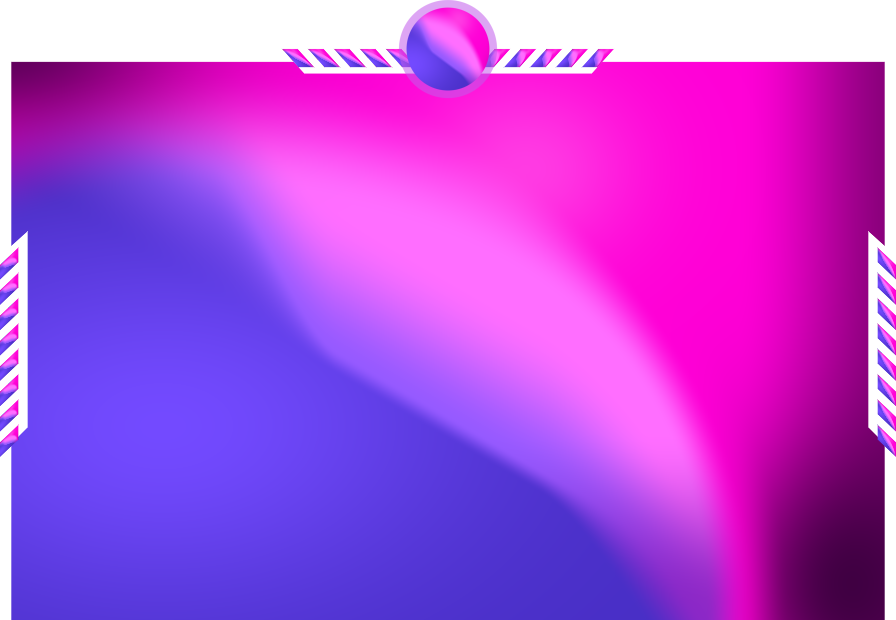
Write a Shadertoy shader that draws this background.

```glsl
// Draws a blurred violet and magenta panel with striped side tabs, a striped top bar and a round badge.

const float CANVAS_HEIGHT = 5.31;
const float CENTER_X = 3.84;

const vec3 WHITE = vec3(1.0);
const vec3 DEEP_BLUE = vec3(0.28, 0.18, 0.77);
const vec3 BRIGHT_BLUE = vec3(0.45, 0.29, 1.0);
const vec3 VIOLET = vec3(0.58, 0.35, 1.0);
const vec3 PINK = vec3(1.0, 0.43, 1.0);
const vec3 MAGENTA = vec3(1.0, 0.0, 0.84);
const vec3 ROSE = vec3(1.0, 0.23, 0.89);
const vec3 DUSK = vec3(0.52, 0.12, 0.74);
const vec3 DARK_PLUM = vec3(0.25, 0.0, 0.26);
const vec3 RING = vec3(0.76, 0.36, 0.92);

// Soft elliptical spot, 1 at its center
float blob(vec2 p, vec2 center, vec2 radius) {
    vec2 q = (p - center) / radius;
    return exp(-dot(q, q));
}

// Antialiased coverage of a signed distance, positive inside
float cover(float dist, float px) {
    return smoothstep(-0.7 * px, 0.7 * px, dist);
}

// Distance to the inside of the interval lo..hi
float between(float v, float lo, float hi) {
    return min(v - lo, hi - v);
}

// Distance to stripes that fill a share of each period
float stripes(float v, float period, float share) {
    float fromMiddle = abs(fract(v / period - 0.5 * share + 0.5) - 0.5);
    return (0.5 * share - fromMiddle) * period;
}

// Blurred colour field; y runs downward
vec3 colourField(vec2 p) {
    // Blue body
    vec3 col = mix(DEEP_BLUE, BRIGHT_BLUE, blob(p, vec2(1.4, 3.65), vec2(2.6, 1.6)));

    // Violet to pink band above a slanted edge
    float bend = max(p.x - 4.6, 0.0);
    float leftSide = 1.0 - smoothstep(1.8, 2.9, p.x);
    float edgeY = 3.0 + 0.58 * (p.x - 2.7) + 0.4 * bend * bend - 0.55 * leftSide;
    float rise = edgeY - p.y;
    float soft = 0.1 + 0.5 * leftSide + 0.3 * smoothstep(4.6, 5.8, p.x);
    vec3 glow = mix(VIOLET, PINK, smoothstep(0.0, 1.3, rise));
    glow = mix(glow, DUSK, 0.85 * smoothstep(3.7, 5.2, p.y));
    col = mix(col, glow, smoothstep(-soft, soft, rise));

    // Magenta outside a large arc
    float arc = (length((p - vec2(1.8, 5.2)) / vec2(4.45, 4.15)) - 1.0) * 4.3;
    float arcSoft = mix(0.55, 0.2, smoothstep(2.8, 6.0, p.x));
    vec3 outer = mix(MAGENTA, ROSE, blob(p, vec2(4.5, 1.45), vec2(0.95, 0.8)));
    col = mix(col, outer, smoothstep(-arcSoft, arcSoft, arc));

    // Dark corners and right side
    float shade = 0.85 * blob(p, vec2(0.0, 0.4), vec2(1.6, 0.8));
    shade = max(shade, 0.65 * smoothstep(6.3, 7.8, p.x));
    float corner = blob(p, vec2(7.3, 5.0), vec2(1.0, 1.25));
    corner *= smoothstep(-0.1, 0.5, arc);
    return mix(col, DARK_PLUM, 1.0 - (1.0 - shade) * (1.0 - corner));
}

// Small copy of the field, from a local position in -1..1
vec3 miniField(vec2 local) {
    return colourField(vec2(CENTER_X, 2.9) + local * vec2(2.7, 2.1));
}

// Striped tabs at both sides; a is the distance from the nearer side
vec3 drawSideTabs(vec3 col, vec2 p, float a, float px) {
    float inset = 0.24 - a;
    float tab = min(inset, between(p.y, 1.98 + 0.9 * inset, 3.66 + inset));
    col = mix(col, WHITE, cover(tab, px));
    float v = p.y - 2.12 - 0.95 * (0.16 - a);
    float bars = min(stripes(v, 0.217, 0.58), between(v, 0.0, 1.72));
    bars = min(bars, 0.16 - a);
    float along = fract(v / 0.217) / 0.58;
    float side = sign(p.x - CENTER_X);
    vec2 local = vec2(side * (0.08 - a) / 0.08, 2.0 * along - 1.0);
    return mix(col, miniField(local), cover(bars, px));
}

// Bar with slanted stripes, mirrored about the middle
vec3 drawTopBar(vec3 col, vec2 p, float px) {
    float u = 1.42 - abs(p.x - CENTER_X) - 0.9 * (p.y - 0.42);
    float bar = min(u, between(p.y, 0.42, 0.63));
    col = mix(col, WHITE, cover(bar, px));
    float bars = min(stripes(u, 0.222, 0.6), between(p.y, 0.42, 0.575));
    bars = min(bars, u);
    float across = 2.0 * fract(u / 0.222) / 0.6 - 1.0;
    vec2 local = vec2(across * sign(CENTER_X - p.x), (p.y - 0.5) / 0.08);
    return mix(col, miniField(local), cover(bars, px));
}

// Round badge with a translucent ring
vec3 drawBadge(vec3 col, vec2 p, float px) {
    vec2 q = p - vec2(CENTER_X, 0.42);
    col = mix(col, RING, 0.55 * cover(0.42 - length(q), px));
    return mix(col, miniField(q / 0.355), cover(0.355 - length(q), px));
}

void mainImage(out vec4 fragColor, in vec2 fragCoord) {
    float px = CANVAS_HEIGHT / iResolution.y;
    vec2 p = (fragCoord - vec2(0.5, 0.0) * iResolution.xy) * px;
    p = vec2(p.x + CENTER_X, CANVAS_HEIGHT - p.y);
    float a = CENTER_X - abs(p.x - CENTER_X);

    float panel = min(a - 0.10, p.y - 0.53);
    vec3 col = mix(WHITE, colourField(p), cover(panel, px));
    col = drawSideTabs(col, p, a, px);
    col = drawTopBar(col, p, px);
    col = drawBadge(col, p, px);
    fragColor = vec4(col, 1.0);
}
```
